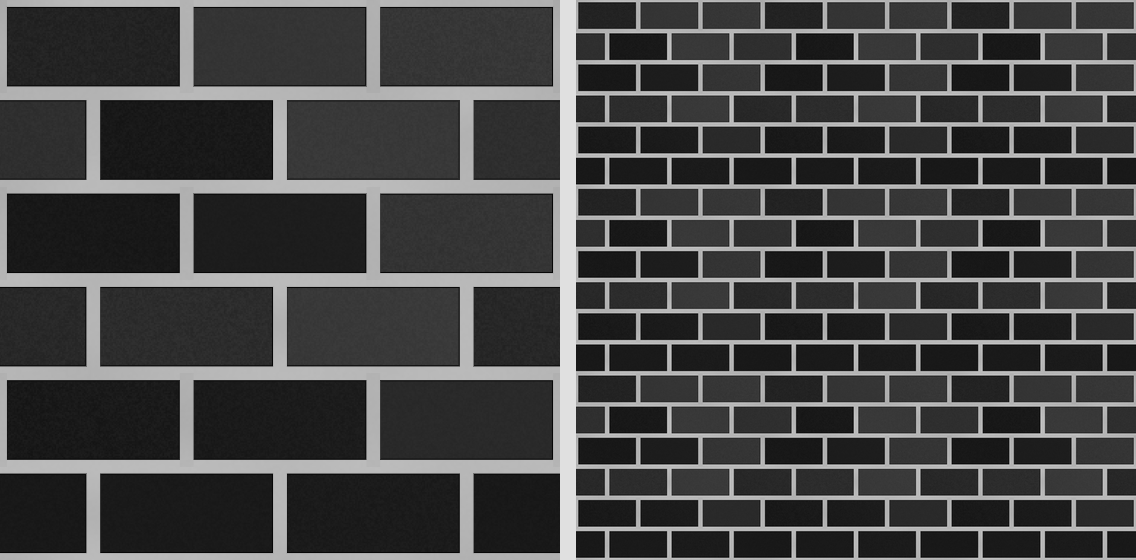
Left, the tile; right, the same tile 3 across and 3 down.
Reproduce this pattern procedurally as a three.js fragment shader.

```glsl
varying vec2 vUv;

#define GRID vec2(3.0, 6.0)
#define HALF_BRICK vec2(0.1543, 0.0710)
#define RIM_WIDTH 0.0020
#define RIM_TONE 0.025
#define MORTAR_TONE 0.712
#define MORTAR_VARIATION 0.045
#define GRAIN_CELLS 384.0
#define GRAIN_MIN 0.015
#define GRAIN_MAX 0.055
#define SHEEN 0.022

float hash(vec2 p) {
  vec3 q = fract(vec3(p.xyx) * 0.1031);
  q += dot(q, q.yzx + 33.33);
  return fract((q.x + q.y) * q.z);
}

// Value noise on a lattice that wraps after the given number of cells
float wrapNoise(vec2 uv, vec2 cells) {
  vec2 p = uv * cells;
  vec2 i = floor(p);
  vec2 f = fract(p);
  f = f * f * (3.0 - 2.0 * f);
  vec2 a = mod(i, cells);
  vec2 b = mod(i + 1.0, cells);
  return mix(mix(hash(a), hash(vec2(b.x, a.y)), f.x),
             mix(hash(vec2(a.x, b.y)), hash(b), f.x), f.y);
}

// Glaze tone of each brick, one triple per course from the bottom up
float brickTone(vec2 id) {
  vec3 course = id.y < 0.5 ? vec3(0.095, 0.100, 0.105)
              : id.y < 1.5 ? vec3(0.098, 0.105, 0.162)
              : id.y < 2.5 ? vec3(0.155, 0.172, 0.222)
              : id.y < 3.5 ? vec3(0.093, 0.112, 0.203)
              : id.y < 4.5 ? vec3(0.182, 0.095, 0.220)
                           : vec3(0.135, 0.205, 0.212);
  return id.x < 0.5 ? course.x : id.x < 1.5 ? course.y : course.z;
}

float mortar(vec2 uv, vec2 local, float shifted, float blur) {
  float clouds = wrapNoise(uv, vec2(6.0, 12.0)) - 0.5;
  float fine = wrapNoise(uv, vec2(192.0)) - 0.5;
  // Upright joints of the unshifted courses are a little darker
  float joint = smoothstep(-blur, blur, abs(local.x) - HALF_BRICK.x);
  return MORTAR_TONE + MORTAR_VARIATION * clouds + 0.008 * fine
       - 0.022 * joint * (1.0 - shifted);
}

float brick(vec2 uv, vec2 local, vec2 id, float blur) {
  float grain = 0.7 * wrapNoise(uv, vec2(GRAIN_CELLS))
              + 0.3 * wrapNoise(uv, vec2(GRAIN_CELLS * 0.5)) - 0.5;
  float roughness = mix(GRAIN_MIN, GRAIN_MAX, hash(id + 17.0));
  float slope = dot(local / HALF_BRICK, vec2(0.35, 0.15));
  float tone = brickTone(id) + roughness * grain
             + SHEEN * slope * (hash(id + 41.0) - 0.3);

  // Dark rim: full on the right, top and bottom, faint on the left
  vec2 inset = HALF_BRICK - abs(local);
  float nearest = min(HALF_BRICK.x - local.x, inset.y);
  float rim = 1.0 - smoothstep(-blur, blur, nearest - RIM_WIDTH);
  float left = 1.0 - smoothstep(-blur, blur, HALF_BRICK.x + local.x - 0.5 * RIM_WIDTH);
  return mix(tone, RIM_TONE, max(rim, 0.6 * left));
}

void main() {
  float blur = 0.6 * fwidth(vUv.y);

  // Running bond: every other course slides by half a brick
  vec2 cell = vUv * GRID;
  float shifted = 1.0 - mod(floor(cell.y), 2.0);
  cell.x += 0.5 * shifted;
  vec2 id = mod(floor(cell), GRID);
  vec2 local = (fract(cell) - 0.5) / GRID;

  vec2 outside = abs(local) - HALF_BRICK;
  float cover = 1.0 - smoothstep(-blur, blur, max(outside.x, outside.y));
  float tone = mix(mortar(vUv, local, shifted, blur),
                   brick(vUv, local, id, blur), cover);
  gl_FragColor = vec4(vec3(tone), 1.0);
}
```
